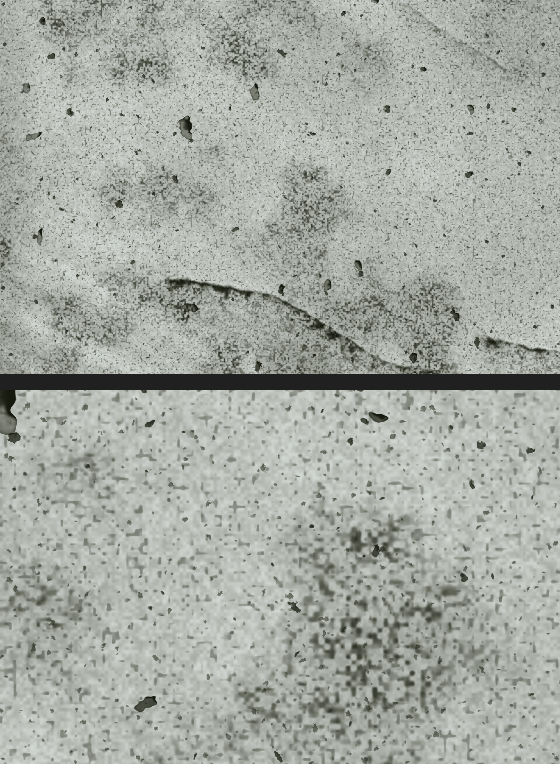
Top: the whole. Bottom: its middle third, enlarged.
This texture is drawn by a Shadertoy shader. Its source:

```glsl
// Pale weathered concrete with pits, dark specks, grime and ragged cracks.

const vec3 LIGHT_STONE = vec3(0.775, 0.795, 0.775);
const vec3 DARK_HOLLOW = vec3(0.07, 0.08, 0.04);
const float OLIVE_TINT = 0.05;      // blue lost in the middle tones
const float GRAIN_AMOUNT = 0.17;
const float MOTTLE_AMOUNT = 0.22;
const float GRIME_AMOUNT = 0.55;
const float RELIEF_AMOUNT = 0.30;
const vec2 SHADOW_SIDE = vec2(0.75, 0.66);

float hash(vec2 p) {
    vec3 q = fract(p.xyx * 0.1031);
    q += dot(q, q.yzx + 33.33);
    return fract((q.x + q.y) * q.z);
}

float noise(vec2 p) {
    vec2 i = floor(p), f = fract(p);
    f = f * f * (3.0 - 2.0 * f);
    return mix(mix(hash(i), hash(i + vec2(1, 0)), f.x),
               mix(hash(i + vec2(0, 1)), hash(i + vec2(1, 1)), f.x), f.y);
}

float fbm(vec2 p) {
    float sum = 0.0, weight = 0.5;
    for (int i = 0; i < 4; i++) {
        sum += weight * noise(p);
        p = mat2(1.6, 1.2, -1.2, 1.6) * p + 17.3;
        weight *= 0.5;
    }
    return sum / 0.9375;
}

// Darkness of scattered ragged holes; radii are fractions of a cell.
float holes(vec2 p, float cells, float density, vec2 radii, float floorDark, float seed) {
    vec2 g = p * cells, base = floor(g);
    float soft = cells / iResolution.y, dark = 0.0;
    vec2 ragged = vec2(noise(g / radii.y + seed), noise(g / radii.y + seed + 41.0)) - 0.5;
    ragged += 0.5 * vec2(noise(g * 2.7 / radii.y), noise(g * 2.7 / radii.y + 23.0)) - 0.25;
    for (int y = -1; y <= 1; y++)
    for (int x = -1; x <= 1; x++) {
        vec2 cell = base + vec2(x, y), id = cell + seed;
        if (hash(id + 3.7) > density) continue;
        vec2 q = g - cell - vec2(hash(id + 11.1), hash(id + 27.9));
        float size = hash(id + 51.3), angle = 6.283 * hash(id + 73.1);
        float radius = mix(radii.x, radii.y, size * size);
        float stretch = mix(1.0, 1.7, hash(id + 91.7));
        q += ragged * radius * 1.1;
        vec2 r = mat2(cos(angle), sin(angle), -sin(angle), cos(angle)) * q;
        float d = length(r * vec2(1.0 / stretch, stretch * 0.9)) - radius;
        float cover = 1.0 - smoothstep(-soft * 0.6, soft * 0.6, d);
        float lean = dot(q, SHADOW_SIDE) / radius + ragged.x;
        float rim = smoothstep(-0.35 * radius, 0.0, d) * 0.35;
        float shade = mix(floorDark, 0.97, clamp(smoothstep(0.0, 0.9, lean) + rim, 0.0, 1.0));
        dark = max(dark, cover * shade);
    }
    return dark;
}

// x: dark ragged body, y: dirt halo below, z: pale lip above.
vec3 crack(vec2 p, float edge, vec2 span, float width) {
    float d = edge - p.y + 0.018 * (fbm(p * 14.0) - 0.5) + 0.012 * (fbm(p * 50.0) - 0.5);
    float along = smoothstep(span.x, span.x + 0.06, p.x)
                * (1.0 - smoothstep(span.y - 0.05, span.y, p.x));
    float w = width * mix(0.5, 1.5, noise(vec2(p.x * 9.0, 4.0)));
    float body = exp(-max(d, 0.0) / w) + 1.5 * (fbm(p * 48.0) - 0.5);
    body = smoothstep(0.28, 0.95, body) * smoothstep(-0.002, 0.007, d);
    float halo = smoothstep(-0.004, 0.01, d) * exp(-max(d, 0.0) / (width * 4.0));
    float lip = exp(-max(-d, 0.0) / 0.014) * (1.0 - smoothstep(-0.004, 0.004, d));
    return vec3(body, halo, lip) * along;
}

void mainImage(out vec4 fragColor, in vec2 fragCoord) {
    vec2 p = fragCoord / iResolution.y;

    // Three fractures: the long one, its neighbour and a faint crease
    float longEdge = 0.255 - 0.025 * smoothstep(0.45, 0.68, p.x)
                   - 0.215 * smoothstep(0.64, 1.14, p.x);
    vec3 cracks = crack(p, longEdge, vec2(0.41, 1.20), 0.022)
                + crack(p, 0.10 - 0.19 * (p.x - 1.29), vec2(1.26, 1.70), 0.019);
    vec3 crease = crack(p, 1.0 - 0.65 * (p.x - 1.07), vec2(1.03, 1.38), 0.008);

    // Broad mottling, darker towards the left edge and upper right corner
    float corner = smoothstep(0.12, 0.0, p.x) + smoothstep(1.9, 2.5, p.x + p.y);
    float mottle = MOTTLE_AMOUNT * (fbm(p * 3.5 + 5.0) - 0.42) + 0.06 * corner;

    // Soft diagonal undulations on the lower left
    vec2 slant = vec2(p.x * 5.0 + p.y * 4.0, p.y * 13.0 + p.x * 6.0);
    float relief = fbm(slant) - fbm(slant + vec2(0.12, 0.3));
    relief *= RELIEF_AMOUNT * smoothstep(0.55, 0.15, p.y + 0.25 * p.x);

    // Fine grain and patchy granular dirt
    float grain = GRAIN_AMOUNT * (noise(p * 330.0) - 0.5)
                + 0.10 * (noise(p * 150.0 + 9.0) - 0.5);
    float patches = smoothstep(0.50, 0.78, fbm(p * 6.0 + 31.0)) + 0.25 * corner
                  + cracks.y + 0.5 * crease.y;
    float crumbs = smoothstep(0.42, 0.85, 0.6 * noise(p * 210.0 + 3.0) + 0.4 * fbm(p * 60.0));
    float grime = GRIME_AMOUNT * min(patches, 1.3) * (0.2 + 1.2 * crumbs);
    float dust = 0.35 * smoothstep(0.70, 0.95, noise(p * 240.0 + 60.0));

    // Holes from fine specks up to open cavities
    float specks = 0.62 * holes(p, 85.0, 0.30, vec2(0.07, 0.20), 0.75, 7.0);
    float dots = 0.88 * holes(p, 27.0, 0.32, vec2(0.03, 0.12), 0.80, 130.0);
    float pits = holes(p, 9.0, 0.32, vec2(0.035, 0.10), 0.68, 260.0);
    float cavities = holes(p, 4.2, 0.36, vec2(0.045, 0.105), 0.38, 390.0);

    // Layer the light that survives each kind of dirt
    float tone = 0.965 - mottle + relief + grain + 0.06 * cracks.z + 0.04 * crease.z;
    tone *= (1.0 - clamp(grime, 0.0, 0.75)) * (1.0 - dust);
    tone *= (1.0 - specks) * (1.0 - dots) * (1.0 - max(pits, cavities));
    tone *= 1.0 - 0.88 * clamp(cracks.x + 0.45 * crease.x, 0.0, 1.0);
    tone = clamp(tone, 0.0, 1.06);

    vec3 colour = mix(DARK_HOLLOW, LIGHT_STONE, tone);
    colour.b -= OLIVE_TINT * max(tone * (1.0 - tone), 0.0);
    fragColor = vec4(colour, 1.0);
}
```
